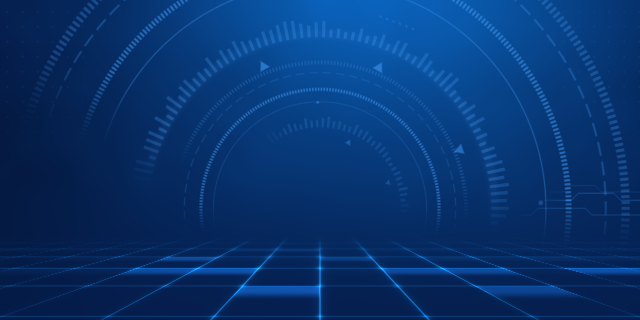
Give the GLSL for this background, as a WebGL 2 fragment shader.

```glsl
#version 300 es
precision highp float;
// Blue dial of concentric rings glowing above a dark perspective grid floor.
uniform vec2 u_resolution;
out vec4 fragColor;

const float TAU = 6.2831853;
const vec2 DIAL_CENTER = vec2(1.0, 0.349);
const float HORIZON = 0.367;
const vec3 NAVY = vec3(0.018, 0.112, 0.295);
const vec3 AZURE = vec3(0.04, 0.39, 0.74);
const vec3 LINE_BLUE = vec3(0.24, 0.58, 0.93);

float hash(vec2 p) {
    return fract(sin(dot(p, vec2(127.1, 311.7))) * 43758.5453);
}

float noise(vec2 p) {
    vec2 i = floor(p), f = fract(p);
    f = f * f * (3.0 - 2.0 * f);
    return mix(mix(hash(i), hash(i + vec2(1, 0)), f.x),
               mix(hash(i + vec2(0, 1)), hash(i + vec2(1, 1)), f.x), f.y);
}

float glow(vec2 p, vec2 center, vec2 size) {
    vec2 d = (p - center) / size;
    return exp(-dot(d, d));
}

// Soft-edged coverage of everything nearer than width.
float stroke(float dist, float width, float px) {
    return 1.0 - smoothstep(width - px, width + px, abs(dist));
}

// Visible part of a ring; angle is zero at the top and grows to the right.
float sector(float angle, float from, float to) {
    return smoothstep(from - 0.12, from + 0.25, angle) * (1.0 - smoothstep(to - 0.3, to + 0.12, angle));
}

// Ring cut into count pieces, each filled by the given share.
float dashes(vec2 polar, float radius, float width, float count, float fill, float px) {
    float pitch = TAU * radius / count;
    float along = abs(fract(polar.y * count / TAU) - 0.5) * pitch;
    return stroke(polar.x - radius, width, px) * stroke(along, 0.5 * fill * pitch, px * 0.7);
}

// Radial ticks of random length growing outward from radius.
float unevenTicks(vec2 polar, float radius, float size, float count, float px) {
    float tall = size * (0.35 + 0.65 * hash(vec2(floor(polar.y * count / TAU), count)));
    return dashes(polar, radius + 0.5 * tall, 0.5 * tall, count, 0.42, px);
}

float triangle(vec2 p, vec2 center, float size, float turn, float px) {
    vec2 q = p - center;
    q = mat2(cos(turn), -sin(turn), sin(turn), cos(turn)) * q;
    float d = max(abs(q.x) * 0.866 + q.y * 0.5, -q.y) - size * 0.5;
    return 1.0 - smoothstep(-px, px, d);
}

// Horizontal circuit trace with one raised, bevelled stretch.
float trace(vec2 p, float start, float base, float left, float right, float rise, float px) {
    float y = base + clamp(min(p.x - left, right - p.x), 0.0, rise);
    return stroke(p.y - y, 0.0015, px) * smoothstep(start, start + 0.12, p.x);
}

float tile(vec2 cell, float row, float first, float last) {
    return float(cell.y == row && cell.x >= first && cell.x <= last);
}

float dial(vec2 p, float px) {
    vec2 q = p - DIAL_CENTER;
    vec2 polar = vec2(length(q), atan(q.x, q.y));
    float inner = sector(polar.y, -1.7, 1.75);
    float outer = sector(polar.y, -1.2, 1.75);
    float light = 0.20 * unevenTicks(polar, 0.253, 0.035, 96.0, px) * sector(polar.y, -0.6, 1.6);
    light += 0.22 * stroke(polar.x - 0.333, 0.0012, px) * inner;
    light += 0.55 * dashes(polar, 0.372, 0.005, 260.0, 0.6, px) * inner;
    light += 0.24 * dashes(polar, 0.424, 0.0015, 64.0, 0.65, px) * inner;
    light += 0.24 * dashes(polar, 0.456, 0.006, 280.0, 0.5, px) * sector(polar.y, -1.2, 1.6);
    light += 0.30 * unevenTicks(polar, 0.535, 0.06, 150.0, px) * sector(polar.y, -1.35, 1.65);
    light += 0.09 * stroke(polar.x - 0.545, 0.014, 0.012) * sector(polar.y, -1.35, 1.65);
    light += 0.42 * stroke(polar.x - 0.706, 0.0016, px) * outer;
    light += 0.55 * dashes(polar, 0.777, 0.009, 390.0, 0.55, px) * outer;
    light += 0.32 * dashes(polar, 0.893, 0.003, 90.0, 0.7, px) * outer;
    light += 0.32 * dashes(polar, 0.955, 0.013, 330.0, 0.5, px) * outer;
    // Pointers
    light += 0.62 * triangle(p, vec2(0.824, 0.792), 0.019, 0.5, px);
    light += 0.62 * triangle(p, vec2(1.184, 0.788), 0.019, -0.5, px);
    light += 0.55 * triangle(p, vec2(1.437, 0.532), 0.019, -0.2, px);
    light += 0.42 * triangle(p, vec2(1.089, 0.554), 0.010, -0.5, px);
    light += 0.32 * triangle(p, vec2(1.213, 0.429), 0.009, -0.2, px);
    light += 0.50 * stroke(length(p - vec2(0.993, 0.680)), 0.004, px);
    return light;
}

vec3 floorGrid(vec3 color, vec2 p, float px) {
    float depth = max(HORIZON - p.y, 0.02);
    float fade = smoothstep(0.10, 0.21, depth);
    vec2 ground = vec2((p.x - 1.0) / (depth * 0.93), (1.0 / depth - 2.81) / 1.03);
    vec2 cell = floor(ground);
    vec2 edge = abs(fract(ground + 0.5) - 0.5) * vec2(0.93 * depth, 1.03 * depth * depth);
    float lit = tile(cell, 0.0, -1.0, -1.0) + 0.7 * tile(cell, 0.0, 2.0, 2.0);
    lit += 0.8 * tile(cell, 1.0, -3.0, -2.0) + 0.6 * tile(cell, 1.0, 1.0, 2.0) + 0.7 * tile(cell, 1.0, 4.0, 5.0);
    lit += 0.8 * tile(cell, 2.0, -3.0, -3.0) + 0.6 * tile(cell, 2.0, 0.0, 0.0) + 0.5 * tile(cell, 3.0, -2.0, -1.0);
    lit += 0.25 * hash(cell) * step(1.0, cell.y);
    color += vec3(0.04, 0.20, 0.36) * lit * smoothstep(0.45, 0.8, fract(ground.y)) * fade;
    float central = glow(p, vec2(1.0, 0.1), vec2(0.75, 0.6));
    float lines = 0.75 * stroke(edge.x, 0.0025, px) * central + 0.28 * stroke(edge.y, 0.0015, px);
    lines += 0.22 * exp(-edge.x * 90.0) * central + 0.4 * glow(edge, vec2(0), vec2(0.012, 0.006)) * central;
    return color + vec3(0.06, 0.42, 0.62) * lines * fade;
}

void main() {
    float px = 1.0 / u_resolution.y;
    vec2 p = gl_FragCoord.xy * px;
    // Backdrop light with a cloudy texture
    float light = 0.95 * glow(p, vec2(1.14, 1.04), vec2(0.68, 0.40));
    light += 0.24 * glow(p, vec2(1.15, 0.48), vec2(0.85, 0.32)) + 0.13 * glow(p, vec2(1.75, 0.8), vec2(0.5));
    light += 0.05 * (noise(p * 5.0) + noise(p * 11.0) - 1.0) * smoothstep(0.2, 0.5, p.y);
    vec3 color = mix(NAVY, AZURE, clamp(light, 0.0, 1.0));
    color *= 1.0 - 0.16 * glow(p, vec2(0.0, 0.45), vec2(0.35, 0.4));
    color = floorGrid(color, p, px);
    // Dial, circuit traces and dot fields
    float marks = dial(p, px) * smoothstep(0.2, 0.36, p.y);
    marks += 0.32 * trace(p, 1.66, 0.374, 1.785, 1.94, 0.022, px);
    marks += 0.24 * trace(p, 1.60, 0.328, 1.66, 1.85, 0.021, px);
    marks += 0.14 * trace(p, 1.68, 0.400, 1.76, 1.88, 0.020, px);
    marks += 0.30 * stroke(length(p - vec2(1.69, 0.366)), 0.007, px);
    vec2 dots = (fract(p / 0.047) - 0.5) * 0.047;
    marks += 0.15 * stroke(length(dots), 0.002, px) * smoothstep(0.55, 0.9, abs(p.x - 1.0)) * smoothstep(0.45, 0.8, p.y);
    vec2 strip = p - vec2(1.18, 0.942);
    strip.y += 0.38 * strip.x;
    vec2 bead = (fract(strip / 0.02) - 0.5) * 0.02;
    marks += 0.35 * stroke(length(bead), 0.003, px) * step(0.0, strip.x) * step(strip.x, 0.12) * step(abs(strip.y - 0.01), 0.01);
    color = mix(color, LINE_BLUE, clamp(marks, 0.0, 0.8));
    fragColor = vec4(color, 1.0);
}
```
